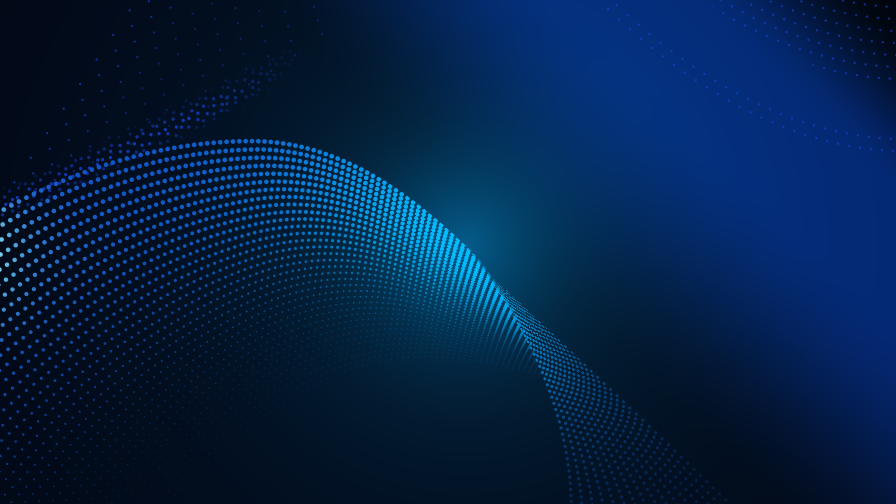
This background is drawn by a WebGL 2 fragment shader. Its source:

```glsl
#version 300 es
precision highp float;
// Glowing wave of dotted rows over a dark blue gradient, with faint dot sheets in the upper corners.
uniform vec2 u_resolution;
out vec4 outColor;

const vec2 FOCUS = vec2(0.925, 0.515);
const vec3 NIGHT = vec3(0.008, 0.030, 0.085);
const vec3 ROYAL = vec3(0.008, 0.115, 0.350);
const vec3 TEAL = vec3(0.006, 0.250, 0.350);
const vec3 BLUE = vec3(0.065, 0.320, 0.760);
const vec3 CYAN = vec3(0.010, 0.740, 1.000);
const vec3 ICE = vec3(0.450, 0.820, 0.920);
const vec3 INDIGO = vec3(0.080, 0.260, 0.820);

vec2 hash2(vec2 p) {
    vec3 q = fract(p.xyx * vec3(0.1031, 0.1030, 0.0973));
    q += dot(q, q.yzx + 33.33);
    return fract((q.xx + q.yz) * q.zy);
}

// Soft disc coverage for a distance from its centre
float disc(float dist, float radius, float pixel) {
    return 1.0 - smoothstep(radius - 0.65 * pixel, radius + 0.65 * pixel, dist);
}

// Round dots at the cell centres of any warped grid
float gridDots(vec2 grid, float radius, float pixel) {
    mat2 toGrid = mat2(dFdx(grid), dFdy(grid));
    vec2 offset = inverse(toGrid) * (fract(grid) - 0.5) * pixel;
    return disc(length(offset), radius, pixel);
}

// Randomly displaced dots
float speckles(vec2 p, float density, float radius, float pixel) {
    vec2 cell = floor(p * density);
    vec2 center = (cell + 0.2 + 0.6 * hash2(cell)) / density;
    return disc(distance(p, center), radius, pixel);
}

// Smooth window between two limits
float window(float x, float low, float high, float soft) {
    return smoothstep(low - soft, low + soft, x) * (1.0 - smoothstep(high - soft, high + soft, x));
}

vec3 background(vec2 p) {
    float diagonal = p.x + p.y - 1.0;
    float band = smoothstep(0.5, 1.15, diagonal) * (1.0 - smoothstep(1.38, 1.75, diagonal));
    float d = distance(p, FOCUS);
    vec3 color = NIGHT * (1.0 - 0.5 * smoothstep(1.4, 1.75, diagonal));
    color += ROYAL * band;
    color += TEAL * (exp(-3.4 * d) + 0.3 * exp(-30.0 * d * d));
    return color;
}

// Height of the upper edge of the wave
float crest(float x) {
    float d = x - 0.5;
    float d2 = d * d;
    return 0.72 - (d < 0.0 ? 0.56 * d2 : 1.2 * d2 / (1.0 + 0.75 * d2 * d2));
}

// Horizontal place of the fold where the wave turns into the fan
float fold(float y) {
    float e = 0.41 - y;
    return 0.995 + 0.64 * e - 0.8 * e * e;
}

float waveDots(vec2 p, float pixel) {
    float thickness = max(1.0 - 0.835 * p.x, 0.04);
    float depth = (crest(p.x) - p.y) / thickness;
    vec2 grid = vec2(p.x * (66.0 + 14.0 * p.x) + 5.0 * depth, depth * 35.0 + 0.5);
    float radius = mix(0.0046, 0.0014, smoothstep(0.0, 0.8, depth));
    float mask = window(depth, -0.014, 0.98, 0.002) * (1.0 - smoothstep(0.0, 0.012, p.x - fold(p.y)));
    float fade = mix(1.0, 0.12, smoothstep(0.1, 0.95, depth));
    return gridDots(grid, radius, pixel) * mask * fade;
}

float fanDots(vec2 p, float pixel) {
    float left = fold(p.y);
    float right = 1.02 + 1.07 * (0.41 - p.y);
    float across = (p.x - left) / max(right - left, 0.012);
    vec2 grid = vec2(p.y * 82.0 + across * 4.0, across * 16.0);
    float mask = window(across, 0.0, 1.0, 0.015) * (1.0 - smoothstep(0.42, 0.46, p.y));
    float fade = mix(0.3, 0.85, smoothstep(0.0, 0.4, p.y)) * mix(1.0, 0.6, clamp(across, 0.0, 1.0));
    return gridDots(grid, 0.0031, pixel) * mask * fade;
}

float leftSheet(vec2 p, float pixel) {
    float height = p.y - (0.575 + 0.47 * p.x + 0.6 * pow(min(p.x, 0.72), 6.0));
    float slant = p.y - 1.49 * p.x;
    float inside = 1.0 - smoothstep(0.61, 0.63, slant);
    float lattice = gridDots(vec2(slant * 26.0, height * 30.0), 0.0022, pixel);
    lattice *= smoothstep(-0.005, 0.005, height) * mix(0.32, 0.65, smoothstep(0.35, 0.6, slant));
    float spray = speckles(p, 65.0, 0.0033, pixel) * window(height, -0.01, 0.035, 0.02);
    spray *= 1.0 - smoothstep(0.35, 0.64, p.x);
    return inside * max(lattice, 0.8 * spray);
}

float rightSheet(vec2 p, float pixel) {
    float d = 1.8 - p.x;
    float height = p.y - 0.70 - 0.8 * d * d;
    float rows = window(height, -0.012, 0.036, 0.002);
    rows += smoothstep(0.115, 0.125, height - 0.12 * d);
    vec2 grid = vec2(p.x * 46.0 + height * 9.0, height * 42.0 + 0.5);
    return gridDots(grid, 0.0023, pixel) * min(rows, 1.0) * 0.6;
}

void main() {
    float pixel = 1.0 / u_resolution.y;
    vec2 p = gl_FragCoord.xy * pixel;
    vec3 color = background(p);

    // Corner sheets
    color = mix(color, INDIGO, leftSheet(p, pixel));
    color = mix(color, INDIGO, rightSheet(p, pixel));

    // Wave and fan, brightest near the fold and the left rim
    float d = distance(p, FOCUS);
    vec3 dotColor = mix(BLUE, CYAN, exp(-7.0 * d * d));
    float rim = exp(-14.0 * p.x - 60.0 * (p.y - 0.49) * (p.y - 0.49));
    dotColor = mix(dotColor, ICE, rim);
    color = mix(color, dotColor, max(waveDots(p, pixel), fanDots(p, pixel)));

    outColor = vec4(color, 1.0);
}
```
